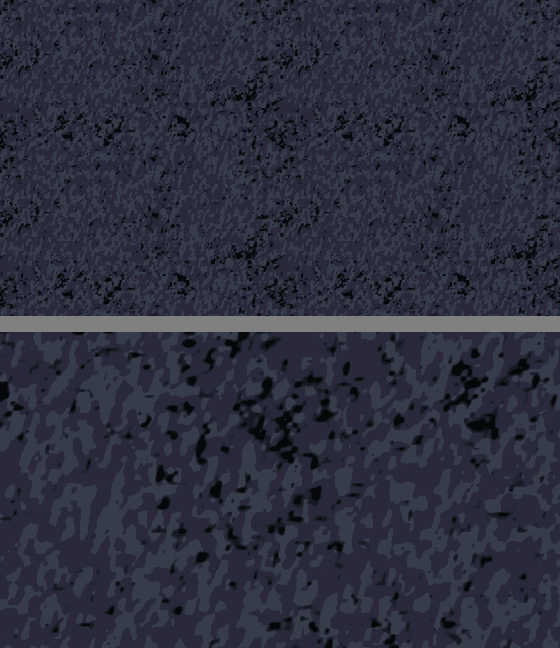
Top: the whole. Bottom: its middle third, enlarged.
This texture is drawn by a Shadertoy shader. Its source:

```glsl
#define REPEATS 2.0          // whole tiles across and up the canvas
#define LEAN 0.13            // sideways drift of the grain per tile height
#define EDGE 0.3             // edge softness in screen steps
#define LIGHT_LEVEL 0.555    // streak height that turns light
#define RIM_LEVEL 0.637      // pit depths of the three dark tones
#define SHADE_LEVEL 0.671
#define HOLE_LEVEL 0.714
#define BASE_COLOR vec3(0.160, 0.160, 0.230)
#define LIGHT_COLOR vec3(0.214, 0.234, 0.294)
#define RIM_COLOR vec3(0.130, 0.140, 0.190)
#define SHADE_COLOR vec3(0.088, 0.098, 0.128)
#define HOLE_COLOR vec3(0.020, 0.027, 0.035)

float hash(vec3 p) {
    p = fract(p * 0.1031);
    p += dot(p, p.zyx + 31.32);
    return fract((p.x + p.y) * p.z);
}

// Random value of a lattice corner, wrapped on the leaning lattice
float corner(vec2 cell, vec2 count, float shift, float seed) {
    float turn = floor(cell.y / count.y);
    cell += turn * vec2(shift, -count.y);
    cell.x = mod(cell.x, count.x);
    return hash(vec3(cell, seed));
}

// Value noise with count cells per tile, sheared by LEAN
float noise(vec2 uv, vec2 count, float seed) {
    float shift = round(LEAN * count.x);
    vec2 q = uv * count - vec2(shift * uv.y, 0.0);
    vec2 cell = floor(q);
    vec2 f = q - cell;
    f = f * f * (3.0 - 2.0 * f);
    vec2 e = vec2(1.0, 0.0);
    float low = mix(corner(cell, count, shift, seed),
                    corner(cell + e.xy, count, shift, seed), f.x);
    float high = mix(corner(cell + e.yx, count, shift, seed),
                     corner(cell + e.xx, count, shift, seed), f.x);
    return mix(low, high, f.y);
}

// Antialiased threshold
float above(float value, float level) {
    float w = EDGE * fwidth(value) + 1e-4;
    return smoothstep(level - w, level + w, value);
}

void mainImage(out vec4 fragColor, in vec2 fragCoord) {
    vec2 uv = fragCoord / iResolution.xy * REPEATS;

    // Tall narrow streaks with ragged outlines
    float streak = 0.64 * noise(uv, vec2(103.0, 33.0), 11.0)
                 + 0.36 * noise(uv, vec2(167.0, 77.0), 23.0);

    // Ragged pits, loosely clustered and kept off the streaks
    float cluster = noise(uv, vec2(8.0, 5.0), 37.0);
    float body = noise(uv, vec2(67.0, 35.0), 41.0);
    float grit = noise(uv, vec2(149.0, 81.0), 59.0);
    float pit = 0.28 * cluster + 0.39 * body + 0.33 * grit
              - 0.15 * (streak - 0.5);

    // Layer the tones from surface to depth
    vec3 color = mix(BASE_COLOR, LIGHT_COLOR, above(streak, LIGHT_LEVEL));
    color = mix(color, RIM_COLOR, above(pit, RIM_LEVEL));
    color = mix(color, SHADE_COLOR, above(pit, SHADE_LEVEL));
    color = mix(color, HOLE_COLOR, above(pit, HOLE_LEVEL));
    fragColor = vec4(color, 1.0);
}
```
